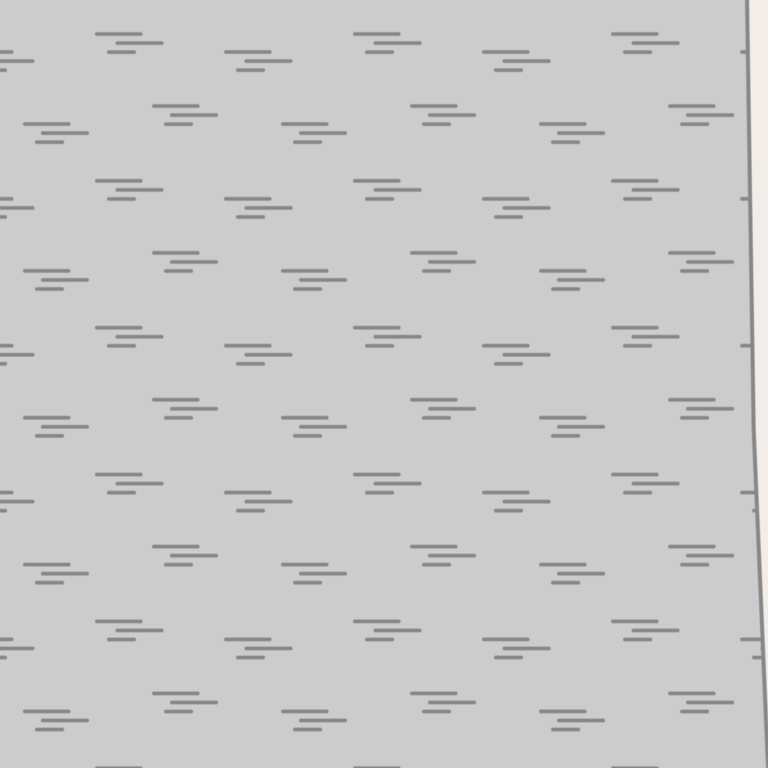
A Shadertoy shader for this pattern:

```glsl
// Grey sheet with staggered three-dash motifs and a slanted outlined edge on cream.

const vec3 SHEET_COLOR = vec3(0.80);
const vec3 INK_COLOR   = vec3(0.53);
const vec3 CREAM_COLOR = vec3(0.95, 0.93, 0.91);

const vec2 PERIOD      = vec2(0.336, 0.1912);   // repeat size, canvas units
const vec2 ANCHOR      = vec2(0.1237, 0.0443);  // first motif, from the top left
const vec2 TWIN_SHIFT  = vec2(0.5, 0.1226);     // fractions of PERIOD
const vec2 PAIR_SHIFT  = vec2(0.221, 0.4905);
const vec3 DASH_LENGTH = vec3(0.0618, 0.0625, 0.0378);
const vec3 DASH_START  = vec3(0.0, 0.0267, 0.0156);
const float PAIR_NUDGE = 0.0033;                // middle dash shift in the second pair
const float DASH_STEP  = 0.0118;
const float DASH_HALF  = 0.0024;
const float WRAP_MARGIN = 0.03;

const float EDGE_X     = 0.9727;
const float EDGE_SLOPE = 0.0155;
const float EDGE_BEND  = 0.027;                 // extra slope below the bend
const float BEND_Y     = 0.56;
const float EDGE_HALF  = 0.0026;
const float SOFTNESS   = 0.0015;

float coverage(float dist, float soft) {
    return 1.0 - smoothstep(-soft, soft, dist);
}

// Distance to a horizontal round-ended dash starting at the origin
float dashDistance(vec2 p, float len) {
    float nearest = clamp(p.x, DASH_HALF, len - DASH_HALF);
    return length(p - vec2(nearest, 0.0)) - DASH_HALF;
}

// Three stacked dashes
float motifDistance(vec2 p, float nudge) {
    float dist = 1.0;
    for (int j = 0; j < 3; j++) {
        float start = DASH_START[j] - (j == 1 ? nudge : 0.0);
        vec2 origin = vec2(start, float(j) * DASH_STEP);
        dist = min(dist, dashDistance(p - origin, DASH_LENGTH[j]));
    }
    return dist;
}

// Four motifs in each repeat: two pairs of twins
float patternDistance(vec2 p) {
    float dist = 1.0;
    for (int i = 0; i < 4; i++) {
        float pair = float(i / 2);
        float twin = float(i % 2);
        vec2 shift = PERIOD * (TWIN_SHIFT * twin + PAIR_SHIFT * pair);
        vec2 local = mod(p - ANCHOR - shift + WRAP_MARGIN, PERIOD) - WRAP_MARGIN;
        dist = min(dist, motifDistance(local, PAIR_NUDGE * pair));
    }
    return dist;
}

// Signed horizontal distance to the sheet's right edge
float edgeDistance(vec2 p) {
    return p.x - EDGE_X - EDGE_SLOPE * p.y - EDGE_BEND * max(p.y - BEND_Y, 0.0);
}

void mainImage(out vec4 fragColor, in vec2 fragCoord) {
    // Canvas units, with y running down from the top
    vec2 p = fragCoord / iResolution.y;
    p.y = 1.0 - p.y;
    float soft = max(SOFTNESS, 0.75 / iResolution.y);

    // Dashes, then the ground beyond the edge, then the outline
    vec3 color = mix(SHEET_COLOR, INK_COLOR, coverage(patternDistance(p), soft));
    float edge = edgeDistance(p);
    color = mix(color, CREAM_COLOR, coverage(-edge, soft));
    color = mix(color, INK_COLOR, coverage(abs(edge) - EDGE_HALF, soft));

    fragColor = vec4(color, 1.0);
}
```
